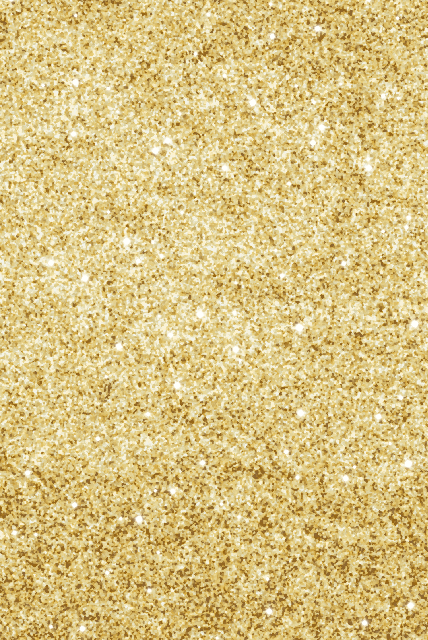
Reproduce this texture procedurally as a WebGL 2 fragment shader.

```glsl
#version 300 es
precision highp float;
// Gold glitter: fine packed flakes under soft uneven light, with scattered white star glints.

uniform vec2 u_resolution;
out vec4 fragColor;

// Lengths are in canvas heights, counts are cells per canvas height.
const float FINE_FLAKES = 310.0;
const float COARSE_FLAKES = 185.0;
const float FLAKE_SHARPNESS = 10.0;
const float FLAKE_CONTRAST = 1.38;
const float HUE_SPREAD = 0.7;
const float CLUMP_STRENGTH = 0.22;
const vec2 RIPPLE_SCALE = vec2(13.0, 42.0);
const vec2 CLUMP_SCALE = vec2(52.0, 95.0);

const float GLINT_CELLS = 20.0;
const float GLINT_DENSITY = 0.30;
const float GLINT_MIN = 0.0022;
const float GLINT_MAX = 0.0056;

const vec3 DEEP = vec3(0.57, 0.40, 0.14);
const vec3 AMBER = vec3(0.80, 0.66, 0.32);
const vec3 GOLD = vec3(0.87, 0.78, 0.49);
const vec3 PALE = vec3(0.90, 0.85, 0.64);
const vec3 CREAM = vec3(0.97, 0.95, 0.86);
const vec3 GLINT = vec3(1.0, 1.0, 0.98);
const vec3 COOL_SHIFT = vec3(-0.04, 0.01, 0.13);

vec3 hash3(vec2 p) {
    vec3 q = fract(p.xyx * vec3(0.1031, 0.1030, 0.0973));
    q += dot(q, q.yxz + 33.33);
    return fract((q.xxy + q.yzz) * q.zyx);
}

float valueNoise(vec2 p) {
    vec2 i = floor(p);
    vec2 f = fract(p);
    f = f * f * (3.0 - 2.0 * f);
    float low = mix(hash3(i).x, hash3(i + vec2(1.0, 0.0)).x, f.x);
    float high = mix(hash3(i + vec2(0.0, 1.0)).x, hash3(i + vec2(1.0)).x, f.x);
    return mix(low, high, f.y);
}

// Soft-edged Voronoi flakes: x is the tone, y is the hue of the flake.
vec2 flakes(vec2 p, float seed) {
    vec2 cell = floor(p);
    vec2 sum = vec2(0.0);
    float total = 0.0;
    for (int y = -1; y <= 1; y++) {
        for (int x = -1; x <= 1; x++) {
            vec2 id = cell + vec2(x, y);
            vec2 d = id + hash3(id + seed).xy - p;
            float weight = exp(-FLAKE_SHARPNESS * dot(d, d));
            sum += weight * hash3(id + seed + 517.0).yz;
            total += weight;
        }
    }
    return sum / total;
}

// Broad light: dim at the bottom, brightest left of centre, a little lower at the top.
float lighting(vec2 p) {
    vec2 fromBright = p - vec2(0.17, 0.62);
    return -0.12 + 0.17 * smoothstep(0.0, 0.5, p.y)
        - 0.08 * smoothstep(0.78, 1.0, p.y)
        + 0.08 * exp(-9.0 * dot(fromBright, fromBright));
}

vec3 goldRamp(float tone) {
    float t = clamp(tone, 0.0, 1.0) * 4.0;
    vec3 color = mix(DEEP, AMBER, clamp(t, 0.0, 1.0));
    color = mix(color, GOLD, clamp(t - 1.0, 0.0, 1.0));
    color = mix(color, PALE, clamp(t - 2.0, 0.0, 1.0));
    return mix(color, CREAM, clamp(t - 3.0, 0.0, 1.0));
}

// Round core, faint halo and two crossed pairs of thin rays.
float star(vec2 d, float angle) {
    float c = cos(angle), s = sin(angle);
    vec2 q = abs(mat2(c, -s, s, c) * d);
    vec2 g = abs(vec2(q.x - q.y, q.x + q.y)) * 0.7071;
    float rays = exp(-0.6 * q.x - 7.0 * q.y * q.y) + exp(-0.6 * q.y - 7.0 * q.x * q.x);
    float diagonals = exp(-0.9 * g.x - 7.0 * g.y * g.y) + exp(-0.9 * g.y - 7.0 * g.x * g.x);
    float r = length(d);
    return 1.5 * exp(-r * r) + 0.25 * exp(-0.7 * r) + 0.75 * rays + 0.5 * diagonals;
}

float glints(vec2 p) {
    vec2 cell = floor(p * GLINT_CELLS);
    float light = 0.0;
    for (int y = -1; y <= 1; y++) {
        for (int x = -1; x <= 1; x++) {
            vec2 id = cell + vec2(x, y);
            vec3 place = hash3(id + 71.0);
            vec3 look = hash3(id + 239.0);
            float size = mix(GLINT_MIN, GLINT_MAX, look.x * look.x);
            vec2 d = p - (id + place.xy) / GLINT_CELLS;
            float lit = step(place.z, GLINT_DENSITY) * mix(0.65, 1.0, look.y);
            light += lit * star(d / size, 0.8 * (look.z - 0.5));
        }
    }
    return clamp(light, 0.0, 1.0);
}

void main() {
    vec2 p = gl_FragCoord.xy / u_resolution.y;
    vec2 fine = flakes(p * FINE_FLAKES, 11.0);
    vec2 coarse = flakes(p * COARSE_FLAKES + 0.37, 143.0);
    vec2 flake = mix(coarse, fine, 0.57) - 0.5;

    // Slightly slanted horizontal ripples and small clumps
    vec2 slanted = p + vec2(0.0, 0.12 * p.x);
    float clumps = 0.5 * (valueNoise(slanted * RIPPLE_SCALE + 9.0)
        + valueNoise(slanted * CLUMP_SCALE + 31.0)) - 0.5;

    float tone = 0.5 + FLAKE_CONTRAST * flake.x + 2.0 * CLUMP_STRENGTH * clumps + lighting(p);
    vec3 color = goldRamp(tone) + HUE_SPREAD * COOL_SHIFT * 2.0 * flake.y;
    color = mix(color, GLINT, glints(p));
    fragColor = vec4(clamp(color, 0.0, 1.0), 1.0);
}
```
